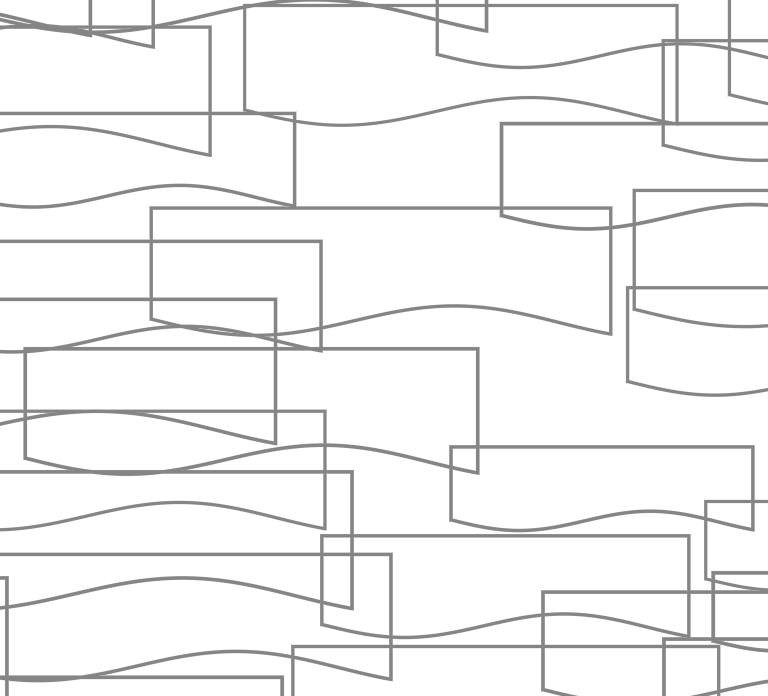
Write a WebGL 1 fragment shader that draws this pattern.

```glsl
precision highp float;

uniform vec2 u_resolution;

const vec3 PAPER = vec3(1.0);
const vec3 LINE_GRAY = vec3(0.52);
const vec2 CELL = vec2(0.56, 0.13);     // spacing of panels, in canvas heights
const float ROW_SHIFT = 0.382;          // stagger of each row, in cells
const float TAU = 6.2831853;

float hash(vec2 cell, float seed) {
  return fract(sin(dot(cell, vec2(127.1, 311.7)) + seed * 74.7) * 43758.5453);
}

// Depth of the wavy lower edge, u running from 0 to 1 across the panel
float waveDepth(float u) {
  return 0.241 + 0.009 * u + 0.034 * cos(TAU * (u - 0.22) / 0.89);
}

float waveSlope(float u) {
  return 0.009 - 0.034 * TAU / 0.89 * sin(TAU * (u - 0.22) / 0.89);
}

// Signed distance to a panel with its top left corner at 0 and y downwards
float panelDistance(vec2 p, float width) {
  float u = clamp(p.x / width, 0.0, 1.0);
  float slope = waveSlope(u);
  float bottom = (p.y - width * waveDepth(u)) * inversesqrt(1.0 + slope * slope);
  float sides = max(-p.x, p.x - width);
  return max(sides, max(-p.y, bottom));
}

float outline(float dist, float halfWidth, float blur) {
  return 1.0 - smoothstep(halfWidth - blur, halfWidth + blur, abs(dist));
}

// Outline of the panel that belongs to one cell
float panelInk(vec2 p, vec2 cell, float blur) {
  vec2 jitter = vec2(mix(0.1, 0.8, hash(cell, 1.0)), mix(0.05, 0.95, hash(cell, 2.0)));
  vec2 corner = (cell + jitter - vec2(cell.y * ROW_SHIFT, 0.0)) * CELL;
  float width = mix(0.39, 0.76, hash(cell, 3.0));
  float halfWidth = mix(0.0023, 0.0027, hash(cell, 4.0));
  return outline(panelDistance(p - corner, width), halfWidth, blur);
}

void main() {
  float pixel = 1.0 / u_resolution.y;
  vec2 p = gl_FragCoord.xy * pixel;
  p.y = 1.0 - p.y;

  // Panels reach right and down, so only cells to the left and above matter
  float ink = 0.0;
  for (int j = 0; j < 3; j++) {
    float row = floor(p.y / CELL.y) - float(j);
    float column = floor(p.x / CELL.x + row * ROW_SHIFT);
    for (int i = 0; i < 3; i++) {
      ink = max(ink, panelInk(p, vec2(column - float(i), row), 0.7 * pixel));
    }
  }

  gl_FragColor = vec4(mix(PAPER, LINE_GRAY, ink), 1.0);
}
```
